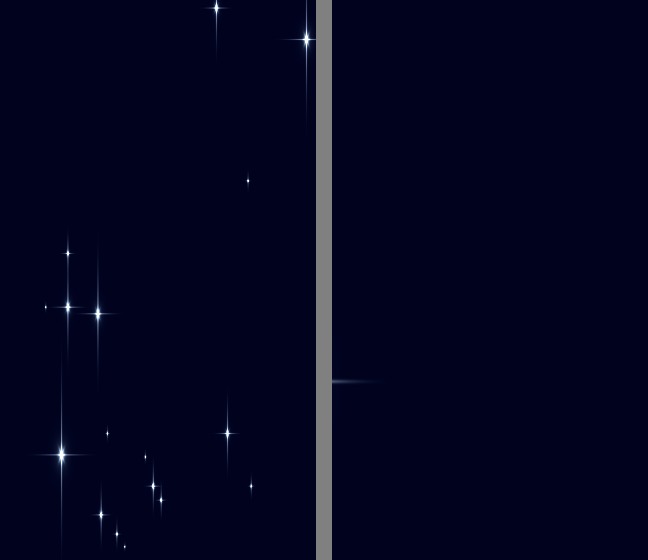
Left, the full canvas; right, a detail of the centre.
Reproduce this background procedurally as a Shadertoy shader.

```glsl
// Sparse four-pointed sparkles on a near-black navy sky.
// Each star sums a tall ray, a short cross ray, a hot core and a teal halo;
// quadratic sequences scatter the stars, densest towards the bottom.

#define STAR_COUNT 17
#define MAX_REACH 0.245
#define SIZE_DECAY 0.185
#define CROSS_RATIO 0.31
#define RAY_WIDTH 0.0011
#define RAY_GAIN 0.72
#define HALO_GAIN 0.40
#define LOW_BIAS 2.4
#define SKY vec3(0.0, 0.008, 0.118)
#define WHITE_HOT vec3(0.92, 0.98, 1.0)
#define TEAL vec3(0.40, 0.62, 0.68)

// Position in the unit square for a star index
vec2 starPosition(float i) {
    vec2 p = fract(vec2(0.195, 0.498) + i * vec2(0.4925, 0.338)
                   + i * i * vec2(0.2825, 0.134));
    return vec2(p.x, pow(p.y, LOW_BIAS));
}

// Thin line that fades and cools from its middle to its tips
vec3 ray(float along, float across, float reach) {
    float t = clamp(1.0 - abs(along) / reach, 0.0, 1.0);
    float width = max(RAY_WIDTH, 0.55 / iResolution.y);
    float line = exp(-across * across / (width * width));
    return mix(TEAL, WHITE_HOT, t) * line * pow(t, 2.3) * RAY_GAIN;
}

// Complete sparkle at offset d; reach is the half-length of the tall ray
vec3 sparkle(vec2 d, float reach) {
    vec3 light = ray(d.y, d.x, reach) + ray(d.x, d.y, reach * CROSS_RATIO);

    // Core with faint points on the diagonals
    vec2 q = d / (vec2(0.0011, 0.0016) + reach * vec2(0.014, 0.040));
    float points = 1.0 - 0.25 * cos(8.0 * atan(q.y, q.x + 1e-5));
    light += WHITE_HOT * 1.2 * exp(-dot(q, q) * points);

    // Compact upright halo
    float halo = length(d / (reach * vec2(0.034, 0.085) + 0.0003));
    light += TEAL * HALO_GAIN * exp(-pow(halo, 1.4));

    return light * mix(0.5, 1.0, smoothstep(0.0, 0.07, reach));
}

void mainImage(out vec4 fragColor, in vec2 fragCoord) {
    vec2 uv = fragCoord / iResolution.y;
    vec2 canvas = vec2(iResolution.x / iResolution.y, 1.0);
    vec3 color = SKY;

    // Stars from largest to smallest
    for (int k = 0; k < STAR_COUNT; k++) {
        float i = float(k);
        float reach = MAX_REACH * exp(-SIZE_DECAY * i);
        color += sparkle(uv - starPosition(i) * canvas, reach);
    }
    fragColor = vec4(min(color, 1.0), 1.0);
}
```
